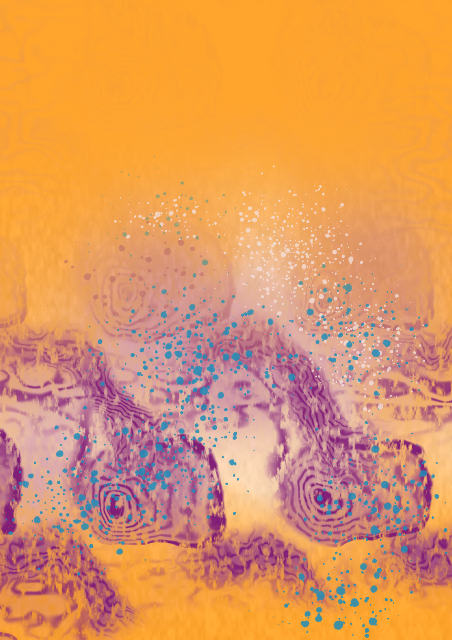
A WebGL 1 fragment shader for this background:

```glsl
precision highp float;
// Marbled ink over an orange to cream ground: a knot of rings, an arch and a
// diagonal sheaf of strands repeat on a tile grid, stronger towards the foot.
// Scattered paint drops lie on top. Lengths are fractions of canvas height.
uniform vec2 u_resolution;

const vec2 TILE = vec2(0.316, 0.3255);
const vec2 KNOT = vec2(0.189, 0.212);
const float RING_COUNT = 7.0;
const float STRAND_DENSITY = 75.0;
const float WARP = 0.05;
const vec3 ORANGE = vec3(1.0, 0.643, 0.17);
const vec3 CREAM = vec3(0.985, 0.85, 0.70);
const vec3 CLAY = vec3(0.86, 0.57, 0.42);
const vec3 RUST = vec3(0.74, 0.43, 0.40);
const vec3 ROSE = vec3(0.81, 0.60, 0.67);
const vec3 MAUVE = vec3(0.67, 0.37, 0.55);
const vec3 PURPLE = vec3(0.49, 0.10, 0.45);
const vec3 BLUE = vec3(0.12, 0.55, 0.72);
const vec3 SAGE = vec3(0.58, 0.62, 0.45);
const vec3 CHALK = vec3(0.95, 0.87, 0.85);

float hash(vec2 p) {
  vec3 h = fract(p.xyx * 0.1031);
  h += dot(h, h.yzx + 33.33);
  return fract((h.x + h.y) * h.z);
}

float noise(vec2 p) {
  vec2 i = floor(p), f = fract(p);
  f = f * f * (3.0 - 2.0 * f);
  return mix(mix(hash(i), hash(i + vec2(1, 0)), f.x),
             mix(hash(i + vec2(0, 1)), hash(i + vec2(1, 1)), f.x), f.y);
}

float fbm(vec2 p) {
  float sum = 0.0, amp = 0.53;
  for (int i = 0; i < 4; i++) {
    sum += amp * noise(p);
    p = p * 2.03 + 17.3;
    amp *= 0.5;
  }
  return sum;
}

float fall(float a, float b, float x) { return 1.0 - smoothstep(a, b, x); }

float ridge(float x) { return smoothstep(0.3, 0.95, 1.0 - abs(fract(x) * 2.0 - 1.0)); }

float blob(vec2 p, float x, float y, float rx, float ry) {
  vec2 d = (p - vec2(x, y)) / vec2(rx, ry);
  return exp(-dot(d, d));
}

// One marbled tile around its knot: x is line ink, y is soft wash.
vec2 motif(vec2 q, float n, float vein) {
  // Rings start round and stretch into a squarish arch on the right.
  float grow = clamp(length(q) / 0.16, 0.0, 1.0);
  vec2 reach = vec2(q.x > 0.0 ? 0.163 : 0.06, q.y > 0.0 ? 0.118 : 0.07);
  reach = mix(vec2(0.055, 0.066), reach, grow);
  float power = mix(2.0, 3.4, grow);
  vec2 e = pow(abs(q) / reach + 0.0001, vec2(power));
  float r = pow(e.x + e.y, 1.0 / power) + 0.16 * n;
  float inside = fall(0.93, 1.06, r);
  float ink = ridge(r * RING_COUNT + 2.0 * n) * inside * mix(1.0, 0.6, smoothstep(0.4, 0.8, r));
  ink = max(ink, fall(0.17, 0.25, r));
  ink = max(ink, fall(0.015, 0.05, abs(r - 1.0)) * smoothstep(-0.02, 0.08, q.x));

  // Strands run level from the left, then sweep down over the arch.
  float v = 0.72 * (q.y - mix(0.26, 0.12, smoothstep(-0.10, 0.075, q.x))) + 0.03 * n;
  float depth = mix(0.05, 0.12, smoothstep(-0.08, 0.0, q.x));
  float sheaf = smoothstep(-depth, -0.3 * depth, v) * fall(0.0, 0.03, v)
              * smoothstep(-0.26, -0.14, q.x) * fall(0.02, 0.13, q.x);
  ink = max(ink, sheaf * (0.35 + 0.65 * ridge(v * STRAND_DENSITY + 7.0 * n)));

  // Loose swirls below the level run, and a dry upright edge by the knot.
  float swirl = blob(q, -0.13, 0.18, 0.15, 0.055);
  float edge = blob(q, -0.057 + 0.03 * n, 0.08, 0.012, 0.09);
  ink = max(max(ink, 0.9 * edge), 0.85 * vein * swirl);
  return vec2(ink, max(max(sheaf, 0.75 * inside), 0.35 * swirl));
}

// Round drops on a jittered grid; density sets how many show.
float drops(vec2 p, float cell, float seed, float density) {
  vec2 g = p / cell, id = floor(g);
  float cover = 0.0;
  for (int j = -1; j <= 1; j++)
    for (int i = -1; i <= 1; i++) {
      vec2 c = id + vec2(i, j);
      vec2 at = c + 0.15 + 0.7 * vec2(hash(c + seed), hash(c + seed + 31.7));
      float pick = hash(c + seed + 83.9);
      float size = 0.12 + 0.26 * pow(hash(c + seed + 57.1), 2.0);
      size *= smoothstep(pick, pick + 0.12, density);
      cover = max(cover, fall(size - 0.06, size + 0.06, length(g - at)) * smoothstep(0.0, 0.06, size));
    }
  return cover;
}

void main() {
  vec2 p = gl_FragCoord.xy / u_resolution * vec2(0.706, 1.0);
  float n = fbm(p * 15.0) - 0.5;
  float cloud = fbm(p * 8.0 + 40.0);
  float dry = fbm(p * vec2(170.0, 80.0));
  vec2 warp = WARP * (vec2(fbm(p * 9.0), fbm(p * 9.0 + 9.0)) - 0.5);
  float vein = ridge(11.0 * fbm(p * vec2(5.0, 9.0) + 3.0));
  float low = fall(0.38, 0.56, p.y);

  // Ground: orange, with a cream glow and clay and rose hazes.
  float glow = blob(p, 0.38, 0.41, 0.30, 0.22) + 0.6 * blob(p, 0.35, 0.31, 0.6, 0.11)
             + 0.6 * blob(p, 0.405, 0.57, 0.06, 0.11);
  vec3 color = mix(ORANGE, CREAM, clamp(glow * (0.3 + 1.3 * cloud), 0.0, 1.0));
  float clay = blob(p, 0.25, 0.55, 0.14, 0.12) + blob(p, 0.57, 0.58, 0.12, 0.12)
             + 0.3 * vein * (blob(p, 0.0, 0.85, 0.1, 0.2) + blob(p, 0.7, 0.72, 0.1, 0.2));
  color = mix(color, CLAY, clamp(clay * (0.4 + 0.7 * cloud), 0.0, 0.85));
  float rose = blob(p, 0.06, 0.26, 0.09, 0.10) + blob(p, 0.38, 0.43, 0.26, 0.10)
             + 0.8 * blob(p, 0.28, 0.50, 0.10, 0.09);
  color = mix(color, ROSE, clamp(rose * (0.1 + 1.1 * dry), 0.0, 0.8));

  // Marbled tiles, overlapping their neighbours.
  vec2 home = floor((p - KNOT) / TILE + 0.5), marble = vec2(0.0);
  for (int j = -1; j <= 1; j++)
    for (int i = -1; i <= 1; i++)
      marble = max(marble, motif(p + warp - KNOT - (home + vec2(i, j)) * TILE, n, vein));
  float foot = mix(-0.06, 0.04, smoothstep(0.05, 0.35, p.x));
  float strength = mix(0.06, 1.0, fall(0.36, 0.68, p.y)) * smoothstep(foot, foot + 0.09, p.y + 0.06 * n);
  color = mix(color, mix(CLAY, MAUVE, low), marble.y * strength * smoothstep(0.1, 0.8, 0.5 * (dry + cloud)));
  color = mix(color, mix(RUST, PURPLE, low), marble.x * strength * smoothstep(0.25, 0.6, dry));
  color += 0.10 * (dry - 0.5) * fall(0.55, 0.85, p.y);

  // Paint drops: rust, chalk, then blue turning sage higher up.
  float rust = 0.5 * blob(p, 0.23, 0.57, 0.11, 0.07);
  float chalk = 0.8 * blob(p, 0.45, 0.61, 0.08, 0.08) + 0.5 * blob(p, 0.25, 0.66, 0.07, 0.03)
              + 0.5 * blob(p, 0.57, 0.46, 0.08, 0.08);
  float blue = 0.6 * blob(p, 0.12, 0.22, 0.10, 0.09) + 0.7 * blob(p, 0.29, 0.45, 0.11, 0.09)
             + 0.6 * blob(p, 0.28, 0.27, 0.08, 0.08) + 0.7 * blob(p, 0.59, 0.21, 0.09, 0.08)
             + 0.5 * blob(p, 0.53, 0.06, 0.09, 0.05) + 0.5 * blob(p, 0.55, 0.48, 0.09, 0.09)
             + 0.3 * blob(p, 0.25, 0.67, 0.10, 0.06);
  vec2 s = p + 0.15 * warp + 0.003 * (dry - 0.5);
  color = mix(color, RUST, 0.6 * drops(s, 0.014, 11.0, rust));
  color = mix(color, CHALK, 0.8 * max(drops(s, 0.012, 23.0, chalk), drops(s, 0.007, 37.0, chalk)));
  float paint = max(drops(s, 0.018, 51.0, blue), drops(s, 0.010, 67.0, blue));
  color = mix(color, mix(BLUE, SAGE, smoothstep(0.48, 0.66, p.y)), 0.85 * paint);
  gl_FragColor = vec4(clamp(color, 0.0, 1.0), 1.0);
}
```
